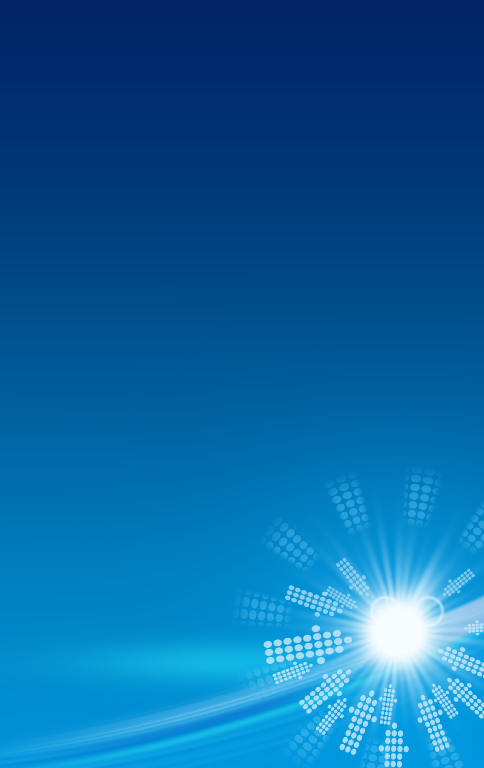
Write a Shadertoy shader that draws this background.

```glsl
// Deep blue gradient with sweeping light streaks and a white burst ringed by dotted arrows.

const vec2 BURST = vec2(0.517, 0.177);
const vec3 CYAN = vec3(0.10, 0.78, 0.91);
const vec3 PALE = vec3(0.76, 0.90, 0.97);

// Arrows: direction in degrees, distance of the tip, length
const vec3 ARROWS[16] = vec3[16](
    vec3(189, 0.059, 0.117), vec3(160, 0.076, 0.078), vec3(149, 0.061, 0.047),
    vec3(219, 0.078, 0.081), vec3(201, 0.118, 0.055), vec3(232, 0.109, 0.057),
    vec3(247, 0.082, 0.089), vec3(262, 0.068, 0.054), vec3(268, 0.117, 0.090),
    vec3(291, 0.087, 0.078), vec3(304, 0.081, 0.052), vec3(317, 0.088, 0.070),
    vec3(336, 0.057, 0.075), vec3(3, 0.086, 0.045), vec3(129, 0.060, 0.060),
    vec3(39, 0.075, 0.050));

float hash(float n) { return fract(sin(n * 91.7) * 4375.5); }

float noise(float x) {
    float f = fract(x);
    return mix(hash(floor(x)), hash(floor(x) + 1.0), f * f * (3.0 - 2.0 * f));
}

float bell(float x, float width) { return exp(-x * x / (width * width)); }

vec3 skyGradient(float y) {
    vec3 c = mix(vec3(0.0, 0.58, 0.86), vec3(0.0, 0.50, 0.75), clamp(y * 4.0, 0.0, 1.0));
    c = mix(c, vec3(0.0, 0.36, 0.60), clamp(y * 4.0 - 1.0, 0.0, 1.0));
    c = mix(c, vec3(0.0, 0.22, 0.47), clamp(y * 4.0 - 2.0, 0.0, 1.0));
    return mix(c, vec3(0.0, 0.14, 0.40), clamp(y * 4.0 - 3.0, 0.0, 1.0));
}

// A round dot in a cell; q is measured from the dot centre in cells
float dot2d(vec2 q, float cellSize) {
    float soft = 0.5 / (iResolution.y * cellSize);
    return 1.0 - smoothstep(0.42 - soft, 0.42 + soft, length(q));
}

// Arrow of dots with its tip at the origin and its tail along +x
float dottedArrow(vec2 q, float len) {
    vec2 cell = len * vec2(0.111, 0.09);
    vec2 centre = vec2(floor(q.x / cell.x) + 0.5, round(q.y / cell.y)) * cell;
    float halfWidth = centre.x < 0.42 * len ? centre.x * 0.6 : 0.12 * len;
    float inside = step(0.0, centre.x) * step(centre.x, len) * step(abs(centre.y), halfWidth);
    return inside * dot2d((q - centre) / cell, cell.y);
}

// Faint patches of dots on rings around the burst
float dottedRings(float radius, float angle) {
    vec2 grid = vec2(radius / 0.0115, angle * 80.0 / 6.28318);
    float patches = smoothstep(0.0, 0.7, cos(12.0 * (angle - 2.98)));
    float band = smoothstep(0.135, 0.155, radius) * (1.0 - smoothstep(0.185, 0.225, radius));
    return dot2d(fract(grid) - 0.5, 0.0115) * patches * band;
}

void mainImage(out vec4 fragColor, in vec2 fragCoord) {
    vec2 p = fragCoord / iResolution.xy * vec2(0.629, 1.0);
    vec2 q = p - BURST;
    float radius = length(q);
    float angle = atan(q.y, q.x);
    vec3 color = skyGradient(p.y);

    // Wide glows behind the streaks and the burst
    float left = min(p.x - 0.33, 0.0) / 0.21;
    float right = max(p.x - 0.33, 0.0) / 0.11;
    float plume = exp(-left * left - right * right);
    color = mix(color, CYAN, 0.85 * plume * bell(p.y - 0.137, 0.026));
    color = mix(color, vec3(0.0, 0.63, 0.91), 0.75 * bell(radius, 0.19));

    // Streaks follow one rising curve
    float d = p.y - (0.023 + 0.13 * p.x + 0.27 * p.x * p.x);
    float reach = smoothstep(-0.08, 0.30, p.x);
    float fan = d / (0.7 + 0.5 * p.x);
    float below = smoothstep(0.012, -0.012, d) * smoothstep(-0.13, -0.03, d);
    color = mix(color, vec3(0.10, 0.69, 0.93), 0.50 * below * noise(fan * 170.0 + 40.0));
    color = mix(color, vec3(0.02, 0.43, 0.80), 0.65 * reach * bell(d + 0.019, 0.007)
        * (1.0 - smoothstep(0.32, 0.46, p.x)));
    color = mix(color, CYAN, 0.75 * reach * bell(d + 0.032, 0.005));
    float sheen = 0.55 + 0.45 * noise(fan * 320.0 + 9.0);
    color = mix(color, vec3(0.55, 0.80, 0.94), 0.75 * reach * sheen * bell(d, 0.011));

    // Broad pale ribbon leaving on the right
    float ribbon = smoothstep(-0.034, -0.024, d) * (1.0 - smoothstep(0.008, 0.016, d));
    color = mix(color, vec3(0.62, 0.77, 0.92), 0.8 * ribbon * smoothstep(0.52, 0.60, p.x));

    // Dotted rings and arrows pointing at the burst
    color = mix(color, vec3(0.35, 0.76, 0.94), 0.45 * dottedRings(radius, angle));
    for (int i = 0; i < 16; i++) {
        float a = radians(ARROWS[i].x);
        vec2 along = vec2(cos(a), sin(a));
        vec2 local = vec2(dot(q, along) - ARROWS[i].y, along.x * q.y - along.y * q.x);
        float strength = mix(0.85, 0.6, smoothstep(0.0, 0.6, along.y));
        color = mix(color, PALE, strength * dottedArrow(local, ARROWS[i].z));
    }

    // Burst: thin rays, a tall flare, curled rings and a white core
    float rays = 0.5 + 0.3 * sin(angle * 23.0 + 2.0 * sin(angle * 7.0)) + 0.2 * sin(angle * 41.0);
    color = mix(color, PALE, clamp(1.1 * bell(radius, 0.052 + 0.035 * rays), 0.0, 1.0));
    vec2 flareDir = normalize(vec2(0.50, 0.86));
    float across = flareDir.x * q.y - flareDir.y * q.x;
    float flare = bell(across, 0.014) * bell(dot(q, flareDir) - 0.045, 0.042);
    color = mix(color, vec3(0.85, 0.95, 1.0), 0.65 * flare);
    for (float side = -1.0; side < 2.0; side += 2.0) {
        float curl = abs(length(q - vec2(0.012 + side * 0.028, 0.027)) - 0.018);
        color = mix(color, vec3(0.9, 0.97, 1.0), 0.6 * bell(curl, 0.0022));
    }
    color = mix(color, vec3(0.97, 0.99, 1.0), bell(max(radius - 0.026, 0.0), 0.022));

    fragColor = vec4(color, 1.0);
}
```
